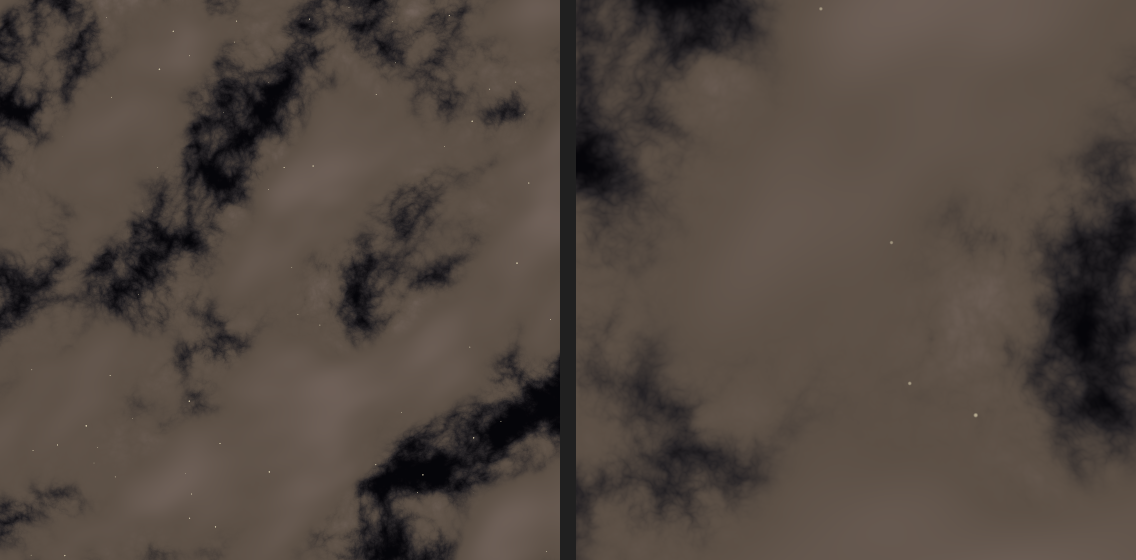
Left: the whole. Right: its middle third, enlarged.
Reproduce this texture procedurally as a three.js fragment shader.

```glsl
// A dusty brown nebula: smooth glowing haze torn by slanted dark rifts.
// Faint bands plus gradient noise set the rift depth, billowed noise frays
// the rifts into lace, and a sparse jittered grid adds faint stars.

varying vec2 vUv;

const float TAU = 6.2831853;
const vec3 GLOW = vec3(0.45, 0.392, 0.362);
const vec3 DUST = vec3(0.36, 0.312, 0.272);
const vec3 MURK = vec3(0.15, 0.138, 0.148);
const vec3 VOID = vec3(0.02, 0.018, 0.034);
const vec3 STAR = vec3(0.80, 0.76, 0.64);

float hash(vec2 p) {
  vec3 q = fract(p.xyx * vec3(0.1031, 0.1030, 0.0973));
  q += dot(q, q.yzx + 33.33);
  return fract((q.x + q.y) * q.z);
}

mat2 rotation(float angle) {
  float c = cos(angle), s = sin(angle);
  return mat2(c, -s, s, c);
}

// Dot product of a random unit gradient with the offset from its corner
float cornerSlope(vec2 cell, vec2 offset) {
  float angle = TAU * hash(cell);
  return dot(vec2(cos(angle), sin(angle)), offset);
}

float gradientNoise(vec2 p) {
  vec2 i = floor(p), f = fract(p);
  vec2 w = f * f * f * (f * (f * 6.0 - 15.0) + 10.0);
  vec2 e = vec2(1.0, 0.0);
  float low = mix(cornerSlope(i, f), cornerSlope(i + e.xy, f - e.xy), w.x);
  float high = mix(cornerSlope(i + e.yx, f - e.yx),
                   cornerSlope(i + e.xx, f - e.xx), w.x);
  return mix(low, high, w.y);
}

// Soft layered noise around zero
float softFbm(vec2 p) {
  float sum = 0.0, amp = 1.0;
  for (int i = 0; i < 3; i++) {
    sum += amp * gradientNoise(p);
    p = rotation(0.6) * p * 2.0 + 17.3;
    amp *= 0.5;
  }
  return sum;
}

// Puffy layered noise with sharp creases, always positive
float billow(vec2 p) {
  float sum = 0.0, amp = 1.0;
  for (int i = 0; i < 6; i++) {
    sum += amp * abs(gradientNoise(p));
    p = rotation(0.9) * p * 2.0 + 9.7;
    amp *= 0.6;
  }
  return sum;
}

// Slanted bands, faint near the middle diagonal and strong away from it
float riftBands(vec2 slanted, float period) {
  float phase = slanted.y - 0.12 * (slanted.x - 0.88) - 0.4;
  float strength = smoothstep(0.0, 0.32, abs(slanted.y + 0.02));
  return strength * (0.5 + 0.5 * cos(TAU * phase / period));
}

float riftDepth(vec2 uv) {
  // Axes along and across the rifts
  vec2 slanted = vec2(dot(uv, vec2(0.82, 0.57)), dot(uv, vec2(-0.57, 0.82)));
  vec2 warp = vec2(gradientNoise(uv * 4.0 + 31.0),
                   gradientNoise(uv * 4.0 + 57.0));
  float bands = riftBands(slanted + 0.08 * warp, 0.37);
  float drift = softFbm(slanted * vec2(2.9, 4.8) + 0.2 * warp + 40.0);
  float depth = 0.07 + 0.5 * bands + 0.85 * drift;
  float lace = 0.43 - billow(uv * 7.5 + 0.2 * warp + 70.0);
  return depth + 1.4 * lace * smoothstep(-0.05, 0.5, depth);
}

vec3 nebulaColor(float depth) {
  float glow = 1.0 - smoothstep(-0.65, 0.22, depth);
  float dark = smoothstep(0.12, 1.12, depth);
  vec3 color = mix(DUST, GLOW, glow);
  color = mix(color, MURK, min(dark / 0.6, 1.0));
  return mix(color, VOID, max(dark - 0.6, 0.0) / 0.4);
}

// One possible star in each grid cell
float stars(vec2 uv, float cells, float share) {
  vec2 cell = floor(uv * cells);
  vec2 jitter = vec2(hash(cell + 11.0), hash(cell + 23.0));
  vec2 center = (cell + 0.15 + 0.7 * jitter) / cells;
  float size = hash(cell + 41.0);
  float radius = mix(0.0013, 0.0024, size * size);
  float disc = 1.0 - smoothstep(0.2 * radius, radius, distance(uv, center));
  return disc * step(hash(cell + 5.0), share) * mix(0.4, 1.0, size);
}

void main() {
  vec3 color = nebulaColor(riftDepth(vUv));
  color = mix(color, STAR, stars(vUv, 22.0, 0.11));
  gl_FragColor = vec4(color, 1.0);
}
```
